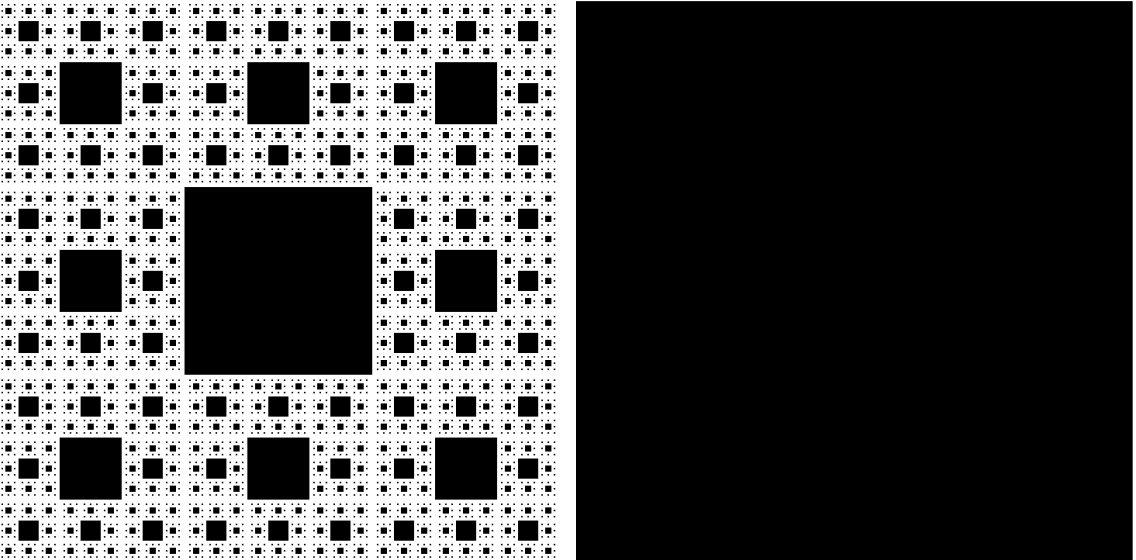
Left: the whole. Right: its middle third, enlarged.
This pattern is drawn by a Shadertoy shader. Its source:

```glsl
// A square carpet fractal: a black square on white, ringed by eight smaller
// copies, five levels deep. Each level tests one square, then folds the plane
// onto the nearest copy; sizes follow 3^n - 1, leaving thin gaps between cells.

// Share of a pixel covered by an axis-aligned square centred at zero.
float squareCoverage(vec2 p, float side, float pixel) {
    vec2 cover = clamp((0.5 * side - abs(p)) / pixel + 0.5, 0.0, min(1.0, side / pixel));
    return cover.x * cover.y;
}

void mainImage(out vec4 fragColor, in vec2 fragCoord) {
    float pixel = 1.0 / min(iResolution.x, iResolution.y);
    vec2 p = (fragCoord - 0.5 * iResolution.xy) * pixel - vec2(-0.0029, -0.0016);

    float ink = 0.0;
    float power = 243.0;
    for (int level = 0; level < 5; level++) {
        float side = (power - 1.0) / 722.0;
        ink = max(ink, squareCoverage(p, side, pixel));

        // Move to the nearest of the 3 x 3 cells; the middle one is already filled.
        p -= side * clamp(floor(p / side + 0.5), -1.0, 1.0);
        power /= 3.0;
    }

    fragColor = vec4(vec3(1.0 - ink), 1.0);
}
```
